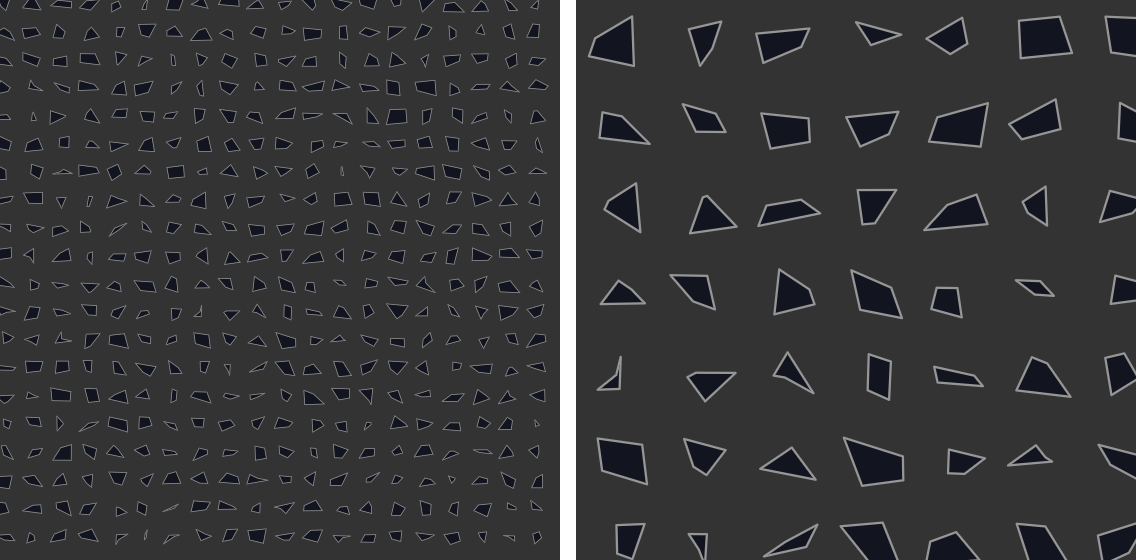
Left, the full canvas; right, a detail of the centre.
Reproduce this pattern procedurally as a WebGL 2 fragment shader.

```glsl
#version 300 es
precision highp float;
// A grid of small random quadrilaterals, dark with thin grey outlines, on charcoal.

#define REPEATS 20.0                      // shapes across and down
#define CENTRE vec2(0.185, 0.15)          // shape centre in its cell, from the top left
#define REACH vec2(0.40, 0.305)           // farthest corner from the centre, in cells
#define LINE_WIDTH 0.027                  // outline width, in cells
#define GROUND_COLOUR vec3(0.2)
#define FILL_COLOUR vec3(0.07, 0.08, 0.12)
#define LINE_COLOUR vec3(0.59)

uniform vec2 u_resolution;
out vec4 fragColor;

// Integer hash: two values in 0..1 for a cell and a corner number.
vec2 hash2(ivec2 cell, int corner) {
    uvec3 v = uvec3(cell + 64, corner + 7) * 1664525u + 1013904223u;
    for (int i = 0; i < 2; i++) {
        v.x += v.y * v.z;
        v.y += v.z * v.x;
        v.z += v.x * v.y;
        v ^= v >> 16u;
    }
    return vec2(v.xy >> 8u) / 16777216.0;
}

// Each corner falls at random within its own quadrant, in turn around the centre.
vec2 cornerPoint(ivec2 cell, int corner) {
    vec2 quadrant = vec2(corner == 1 || corner == 2 ? 1.0 : -1.0,
                         corner >= 2 ? 1.0 : -1.0);
    return quadrant * REACH * hash2(cell, corner);
}

// Signed distance to the quadrilateral of a cell, negative inside.
float quadDistance(vec2 p, ivec2 cell) {
    float nearest = 1e3;
    float side = 1.0;
    vec2 a = cornerPoint(cell, 3);
    for (int i = 0; i < 4; i++) {
        vec2 b = cornerPoint(cell, i);
        vec2 edge = b - a;
        vec2 toP = p - a;
        float along = clamp(dot(toP, edge) / max(dot(edge, edge), 1e-6), 0.0, 1.0);
        nearest = min(nearest, length(toP - edge * along));
        // Flip the side at each edge crossed by a horizontal ray.
        bool spans = (a.y > p.y) != (b.y > p.y);
        if (spans && toP.x < edge.x * toP.y / edge.y) side = -side;
        a = b;
    }
    return side * nearest;
}

// Share of a pixel covered by a line, also right for lines thinner than a pixel.
float lineCoverage(float d, float width, float pixel) {
    float overlap = min(d + 0.5 * pixel, 0.5 * width) - max(d - 0.5 * pixel, -0.5 * width);
    return clamp(overlap / pixel, 0.0, 1.0);
}

void main() {
    float size = min(u_resolution.x, u_resolution.y);
    float pixel = REPEATS / size;
    vec2 uv = gl_FragCoord.xy / size;

    // Cells are counted from the top left, y pointing down.
    vec2 grid = vec2(uv.x, u_resolution.y / size - uv.y) * REPEATS - CENTRE;
    vec2 cellId = floor(grid + 0.5);
    vec3 colour = GROUND_COLOUR;

    // The far right and bottom margins stay empty.
    if (max(cellId.x, cellId.y) < REPEATS) {
        float d = quadDistance(grid - cellId, ivec2(cellId));
        colour = mix(colour, FILL_COLOUR, clamp(0.5 - d / pixel, 0.0, 1.0));
        colour = mix(colour, LINE_COLOUR, lineCoverage(d, LINE_WIDTH, pixel));
    }
    fragColor = vec4(colour, 1.0);
}
```
